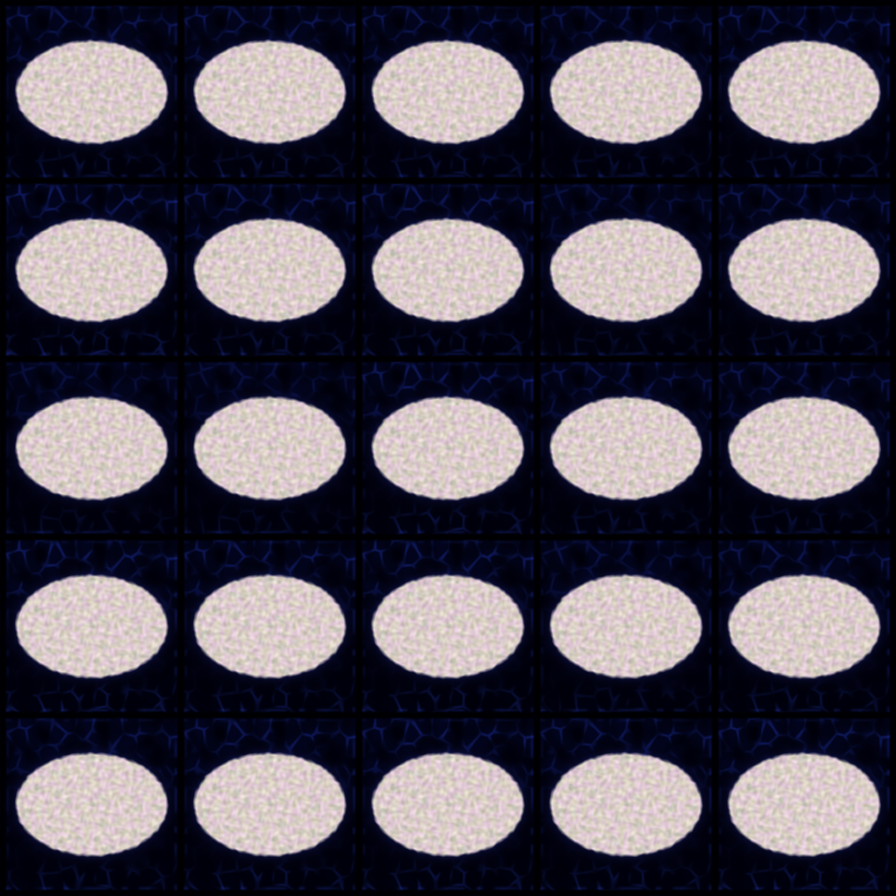
Write a WebGL 2 fragment shader that draws this pattern.

```glsl
#version 300 es
precision highp float;
// A five by five sheet of pale mottled ovals on near-black navy tiles.
// Each tile has an ellipse distance, layered-sine mottling, cellular wisps
// and faint broken border lines; a tile hash varies them slightly.

uniform vec2 u_resolution;
out vec4 fragColor;

// Layout, in texels: tiles of 64 with gaps of 2, five per side
const float TILE = 64.0;
const float GAP = 2.0;
const float REPEATS = 5.0;
const float PITCH = TILE + GAP;
const float SHEET = REPEATS * PITCH + GAP;

// Oval
const vec2 OVAL_CENTER = vec2(32.0, 31.9);
const vec2 OVAL_RADII = vec2(28.0, 18.9);
const float EDGE_SOFTNESS = 0.8;
const float EDGE_WOBBLE = 0.22;
const float FRINGE_WIDTH = 1.5;

// Surface variation
const float MOTTLE_SCALE = 1.05;
const float MOTTLE_LIGHT = 0.055;
const float WISP_CELL = 6.5;
const float WISP_WIDTH = 0.26;
const float TILE_DRIFT = 0.35;
const float LINE_WIDTH = 0.65;

// Colours
const vec3 GAP_BLACK = vec3(0.0, 0.0, 0.012);
const vec3 NIGHT = vec3(0.0, 0.0, 0.042);
const vec3 NAVY = vec3(0.008, 0.016, 0.115);
const vec3 WISP_BLUE = vec3(0.055, 0.095, 0.29);
const vec3 FRINGE_BLUE = vec3(0.07, 0.09, 0.29);
const vec3 PINK = vec3(0.875, 0.785, 0.83);
const vec3 CREAM = vec3(0.855, 0.82, 0.765);
const vec3 SAGE = vec3(0.76, 0.77, 0.72);

float hash(vec2 p) {
    vec3 q = fract(vec3(p.xyx) * 0.1031);
    q += dot(q, q.yzx + 33.33);
    return fract((q.x + q.y) * q.z);
}

// Warped sines, turned and tightened per layer; roughly -1 to 1
float mottle(vec2 p, float phase) {
    float sum = 0.0, amplitude = 0.62;
    for (int i = 0; i < 4; i++) {
        p = mat2(0.8, 0.6, -0.6, 0.8) * p + phase;
        vec2 bend = 1.3 * sin(p.yx * 0.47 + phase);
        sum += amplitude * sin(p.x + bend.x) * sin(p.y + bend.y);
        p *= 1.22;
        amplitude *= 0.9;
    }
    return sum;
}

// Gap between the two nearest cell points: zero along cell borders
float cellBorder(vec2 p, float drift) {
    vec2 base = floor(p);
    float nearest = 9.0, second = 9.0;
    for (int y = -1; y <= 1; y++)
    for (int x = -1; x <= 1; x++) {
        vec2 id = base + vec2(x, y);
        vec2 point = id + vec2(hash(id + 7.0), hash(id + 41.0));
        point += 0.12 * sin(drift + id.yx * 2.4);
        float d = distance(p, point);
        second = min(second, max(nearest, d));
        nearest = min(nearest, d);
    }
    return second - nearest;
}

// First-order distance to the oval, negative inside
float ovalDistance(vec2 p) {
    float k = length(p / OVAL_RADII);
    return k * (k - 1.0) / max(length(p / (OVAL_RADII * OVAL_RADII)), 1e-4);
}

float line(float d) {
    return exp(-d * d / (LINE_WIDTH * LINE_WIDTH));
}

vec3 background(vec2 t, float seed) {
    float upper = smoothstep(34.0, 54.0, t.y);
    float patches = 0.5 + 0.5 * mottle(t * 0.3, 2.1 + TILE_DRIFT * seed);
    vec3 color = mix(NIGHT, NAVY, clamp(patches * (0.2 + 0.85 * upper), 0.0, 1.0));
    float border = cellBorder(t / WISP_CELL, 3.0 * seed);
    float wisp = smoothstep(WISP_WIDTH, 0.0, border) * smoothstep(0.2, 0.95, patches);
    float low = 0.5 * smoothstep(13.0, 5.0, t.y);
    color += WISP_BLUE * wisp * (0.06 + 0.6 * upper + low) * (0.65 + 0.6 * seed);

    // Broken lines just inside the tile borders
    vec2 dash = smoothstep(-0.3, 1.0, sin(t * 0.61 + 1.7 * sin(t * 0.27 + seed)));
    float frame = dash.y * (line(t.x - 63.2) + 0.55 * line(t.x - 0.8));
    frame += dash.x * (line(t.y - 0.8) + 0.55 * line(t.y - 63.2));
    return color + 0.5 * WISP_BLUE * frame;
}

vec3 ovalSurface(vec2 t, float seed) {
    vec2 p = t * MOTTLE_SCALE;
    float tint = mottle(p * 0.7, 1.3 + 0.15 * seed);
    float light = mottle(p, 4.2 + 0.1 * seed);
    float sage = smoothstep(0.3, 1.1, mottle(p * 0.6, 2.7));
    vec3 color = mix(CREAM, PINK, smoothstep(-0.65, 0.65, tint));
    return mix(color, SAGE, 0.6 * sage) + MOTTLE_LIGHT * light;
}

void main() {
    vec2 sheet = gl_FragCoord.xy / u_resolution * SHEET - 0.5 * GAP;
    vec2 t = mod(sheet, PITCH) - 0.5 * GAP;
    float seed = hash(floor(sheet / PITCH) + 3.0);
    float soft = max(EDGE_SOFTNESS, SHEET / min(u_resolution.x, u_resolution.y));

    // Tile over the black gap
    vec2 inset = min(t, TILE - t);
    float inside = smoothstep(-0.5 * soft, soft, min(inset.x, inset.y));
    vec3 color = mix(GAP_BLACK, background(t, seed), inside);

    // Oval with a blue fringe
    float d = ovalDistance(t - OVAL_CENTER) + EDGE_WOBBLE * mottle(t * 0.8, 0.6 + 0.2 * seed);
    color += FRINGE_BLUE * exp(-max(d, 0.0) / FRINGE_WIDTH) * 0.55;
    color = mix(color, ovalSurface(t, seed), smoothstep(soft, -soft, d));
    fragColor = vec4(clamp(color, 0.0, 1.0), 1.0);
}
```
